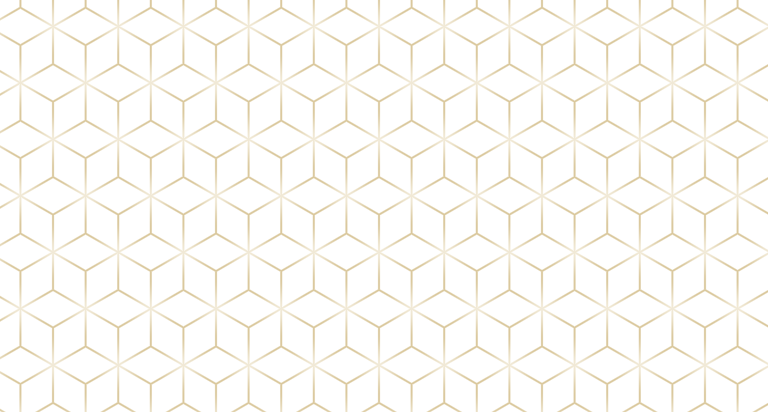
A Shadertoy shader for this pattern:

```glsl
const float SIDE = 0.09136;                   // cube edge, in canvas heights
const vec2 STAR_OFFSET = vec2(0.067, 0.0247); // one star, from the canvas centre
const float HALF_WIDTH = 0.026;               // line half width, in cube edges
const float FADE_LENGTH = 0.8;                // reach of the pale tint around a star
const vec3 PAPER = vec3(1.0);
const vec3 GOLD = vec3(0.855, 0.785, 0.615);
const vec3 PALE_GOLD = vec3(0.945, 0.915, 0.84);
const float SQRT3 = 1.7320508;

// Offset from the nearest six-armed star of the triangular lattice
vec2 nearestStar(vec2 p) {
    vec2 cell = vec2(SQRT3, 3.0);
    vec2 a = mod(p + 0.5 * cell, cell) - 0.5 * cell;
    vec2 b = mod(p, cell) - 0.5 * cell;
    return dot(a, a) < dot(b, b) ? a : b;
}

// Distance to the vertical and the two slanted axes through a star
float spokeDistance(vec2 q) {
    q = abs(q);
    return min(q.x, abs(0.5 * q.x - 0.5 * SQRT3 * q.y));
}

void mainImage(out vec4 fragColor, in vec2 fragCoord) {
    vec2 uv = (fragCoord - 0.5 * iResolution.xy) / iResolution.y;
    vec2 q = nearestStar((uv - STAR_OFFSET) / SIDE);

    // Antialiased cube edges
    float blur = 0.8 / (SIDE * iResolution.y);
    float line = 1.0 - smoothstep(HALF_WIDTH - blur, HALF_WIDTH + blur, spokeDistance(q));

    // Gold deepens from the stars to the three-armed corners
    vec3 ink = mix(PALE_GOLD, GOLD, smoothstep(0.0, FADE_LENGTH, length(q)));

    fragColor = vec4(mix(PAPER, ink, line), 1.0);
}
```
